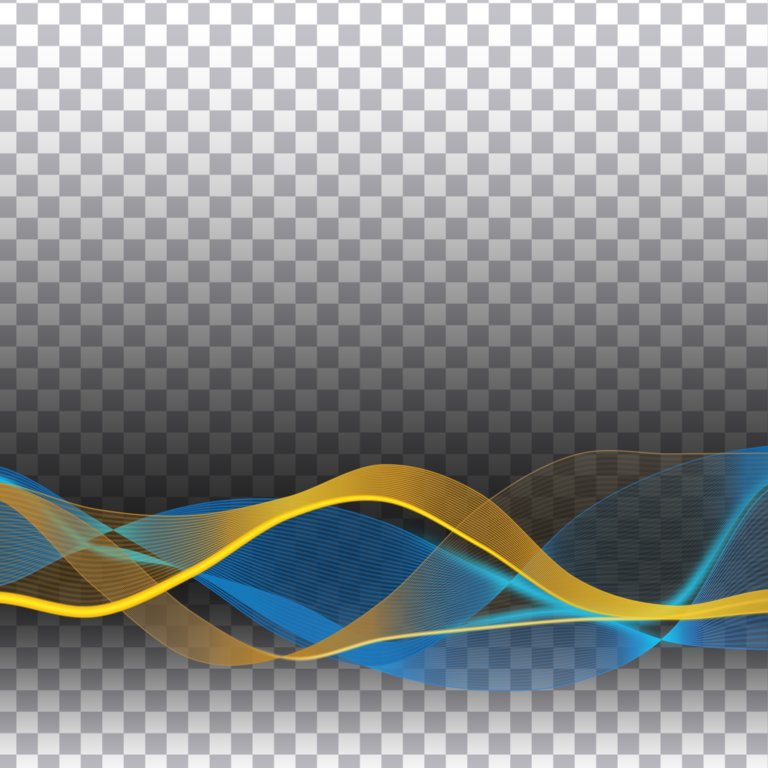
Reproduce this background procedurally as a Shadertoy shader.

```glsl
// Blue and gold translucent line ribbons flowing over a shaded grey checkerboard.

// Smooth curve through nine heights spaced evenly across the canvas.
float curve(float x, float h[9]) {
    float s = clamp(x, 0.0, 0.9999) * 8.0;
    int i = int(s);
    float t = fract(s);
    float p0 = h[max(i - 1, 0)], p1 = h[i], p2 = h[i + 1], p3 = h[min(i + 2, 8)];
    return p1 + 0.5 * t * (p2 - p0 + t * (2.0 * p0 - 5.0 * p1 + 4.0 * p2 - p3
         + t * (3.0 * (p1 - p2) + p3 - p0)));
}

// Distance from a point to a curve, corrected for the local slope.
float curveDistance(vec2 p, float h[9]) {
    float x = clamp(p.x, 0.002, 0.997);
    float slope = (curve(x + 0.002, h) - curve(x - 0.002, h)) / 0.004;
    return abs(p.y - curve(p.x, h)) / sqrt(1.0 + slope * slope);
}

float stroke(float d, float halfWidth, float px) {
    return 1.0 - smoothstep(halfWidth - px, halfWidth + px, d);
}

// A sheet of fine lines between two curves; it brightens where they pinch.
vec3 ribbon(vec3 base, vec2 p, float a[9], float b[9], vec3 fill, vec3 bright,
            float strength, float count, float px) {
    float ya = curve(p.x, a), yb = curve(p.x, b);
    float low = min(ya, yb), high = max(ya, yb), width = max(high - low, 0.002);
    float inside = smoothstep(-px, px, p.y - low) * smoothstep(-px, px, high - p.y);
    float across = (p.y - low) / width;
    float visible = smoothstep(1.5, 4.0, width / (count * px));
    float lines = 0.5 + 0.5 * cos(6.2832 * across * count);
    float pinch = exp(-width * width / 0.0011);
    float alpha = min(0.88, strength * 0.05 / width) * (1.0 - 0.35 * visible * (1.0 - lines));
    vec3 tint = mix(fill, bright, pinch) * (1.0 + 0.22 * visible * (lines - 0.5));
    base = mix(base, tint, alpha * inside);
    // Thin rims on both sides
    float rim = max(stroke(curveDistance(p, a), 0.0009, px),
                    stroke(curveDistance(p, b), 0.0009, px));
    return mix(base, mix(fill * 1.15, bright, pinch), 0.55 * rim);
}

// Checkerboard shaded from white through near black and back.
vec3 checkerboard(vec2 p, float px) {
    float down = 1.0 - p.y;
    float fade = pow(max(cos(min(down / 0.72, 1.0) * 1.5708), 0.0), 1.5);
    float light = 0.14 + 0.86 * (fade + smoothstep(0.74, 1.04, down));
    const float cell = 0.02796;
    vec2 g = (vec2(p.x - 0.0213, down - 0.004)) / cell;
    vec2 wave = clamp(sin(3.14159 * g) * cell / (3.14159 * px), -1.0, 1.0);
    float darkCell = 0.5 + 0.5 * wave.x * wave.y;
    return light * mix(vec3(1.0), vec3(0.76, 0.76, 0.785), darkCell);
}

void mainImage(out vec4 fragColor, in vec2 fragCoord) {
    vec2 p = fragCoord / iResolution.xy;
    float px = 0.8 / iResolution.y;
    vec3 color = checkerboard(p, px);

    vec3 blue = vec3(0.07, 0.40, 0.67), cyan = vec3(0.08, 0.80, 1.0);
    vec3 gold = vec3(0.76, 0.53, 0.14), yellow = vec3(1.0, 0.87, 0.18);

    // Lower blue sheet
    float lowA[9] = float[9](0.375, 0.285, 0.255, 0.180, 0.125, 0.102, 0.112, 0.180, 0.362);
    float lowB[9] = float[9](0.238, 0.288, 0.257, 0.219, 0.164, 0.190, 0.203, 0.164, 0.154);
    float lowStrength = 0.75 + 1.2 * smoothstep(0.86, 1.0, p.x);
    color = ribbon(color, p, lowA, lowB, vec3(0.18, 0.46, 0.74), cyan, lowStrength, 24.0, px);

    // Main blue sheet, thin and dark on the right
    float mainA[9] = float[9](0.238, 0.301, 0.342, 0.349, 0.320, 0.260, 0.210, 0.211, 0.370);
    float mainB[9] = float[9](0.392, 0.323, 0.249, 0.167, 0.135, 0.206, 0.326, 0.391, 0.419);
    float mainStrength = mix(2.4, 0.7, smoothstep(0.60, 0.74, p.x))
                       + 0.8 * smoothstep(0.9, 1.0, p.x);
    color = ribbon(color, p, mainA, mainB, blue, cyan * 0.9, mainStrength, 34.0, px);

    // Cyan glows along the folds
    float fold = curveDistance(p, mainA);
    float foldZone = smoothstep(0.5, 0.68, p.x) * (1.0 - 0.6 * smoothstep(0.88, 1.0, p.x));
    color = mix(color, cyan, 0.85 * foldZone * exp(-fold * fold / 0.00009));
    float seam = curveDistance(p, lowB);
    float seamZone = smoothstep(0.53, 0.66, p.x) * (1.0 - smoothstep(0.74, 0.92, p.x));
    color = mix(color, cyan, 0.8 * seamZone * exp(-seam * seam / 0.00006));
    float leftFold = curveDistance(p, lowA);
    color = mix(color, cyan, 0.8 * (1.0 - smoothstep(0.1, 0.28, p.x))
          * exp(-leftFold * leftFold / 0.00003));

    // Faint gold veil with a bright lower hem
    float veilA[9] = float[9](0.349, 0.234, 0.142, 0.147, 0.219, 0.340, 0.408, 0.409, 0.410);
    float veilB[9] = float[9](0.371, 0.310, 0.203, 0.143, 0.168, 0.182, 0.193, 0.197, 0.219);
    color = ribbon(color, p, veilA, veilB, vec3(0.62, 0.48, 0.27), gold, 0.75, 32.0, px);
    float hem = stroke(curveDistance(p, veilB), 0.0022, px * 2.0);
    color = mix(color, vec3(1.0, 0.89, 0.45), 0.85 * hem * smoothstep(0.3, 0.44, p.x));

    // Main gold sheet
    float goldA[9] = float[9](0.371, 0.337, 0.329, 0.353, 0.395, 0.357, 0.247, 0.211, 0.232);
    float goldB[9] = float[9](0.222, 0.204, 0.255, 0.329, 0.350, 0.290, 0.211, 0.194, 0.203);
    color = ribbon(color, p, goldA, goldB, gold, yellow, 0.9, 20.0, px);

    // Thick yellow edge, tapering to the right
    float edge = curveDistance(p, goldB);
    float taper = mix(0.0075, 0.0025, smoothstep(0.05, 0.68, p.x));
    float shine = 1.0 - smoothstep(0.0, taper, edge);
    vec3 edgeColor = mix(vec3(0.96, 0.73, 0.06), vec3(1.0, 0.91, 0.14), shine);
    color = mix(color, edgeColor, stroke(edge, taper, px * 1.5)
          * (1.0 - 0.7 * smoothstep(0.6, 0.8, p.x)));

    fragColor = vec4(clamp(color, 0.0, 1.0), 1.0);
}
```
